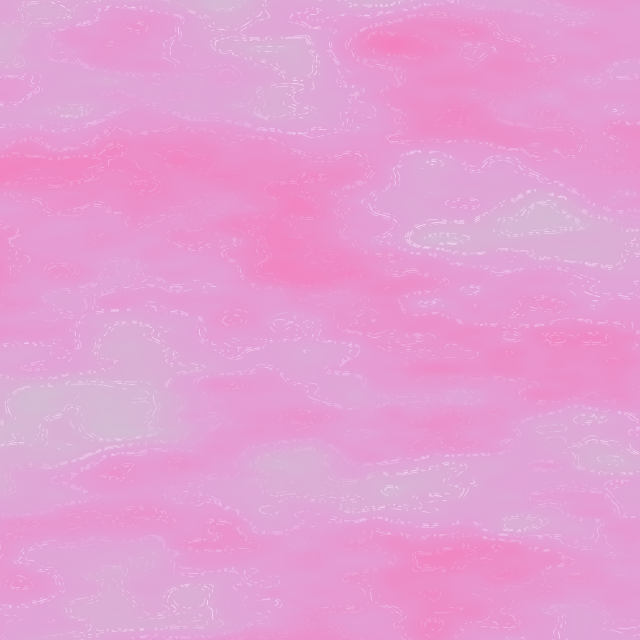
Reproduce this background procedurally as a three.js fragment shader.

```glsl
#define CELLS vec2(4.0, 10.0)
#define GAIN 0.48
#define CONTRAST 1.15
#define LEVEL_STEP 0.14
#define LINE_GAP 0.018
#define LINE_WIDTH 0.0016
#define LINE_OPACITY 0.75
#define DOTS 250.0
#define GREY vec3(0.82, 0.76, 0.83)
#define LILAC vec3(0.89, 0.63, 0.84)
#define PINK vec3(0.97, 0.47, 0.72)
#define PALE vec3(0.98, 0.86, 0.97)

varying vec2 vUv;

float hash(vec2 p) {
  vec3 q = fract(p.xyx * 0.1031);
  q += dot(q, q.yzx + 33.33);
  return fract((q.x + q.y) * q.z);
}

float valueNoise(vec2 p) {
  vec2 cell = floor(p);
  vec2 f = fract(p);
  f = f * f * (3.0 - 2.0 * f);
  float lower = mix(hash(cell), hash(cell + vec2(1.0, 0.0)), f.x);
  float upper = mix(hash(cell + vec2(0.0, 1.0)), hash(cell + 1.0), f.x);
  return mix(lower, upper, f.y);
}

// Layered noise, stretched sideways, centred on 0.5
float cloud(vec2 uv) {
  vec2 p = uv * CELLS + vec2(17.3, 41.6);
  float sum = 0.0;
  float total = 0.0;
  float weight = 1.0;
  for (int i = 0; i < 4; i++) {
    sum += weight * valueNoise(p);
    total += weight;
    weight *= GAIN;
    p = p * 2.0 + vec2(13.7, 29.2);
  }
  return 0.5 + (sum / total - 0.5) * CONTRAST;
}

// Groups of three hairlines along the levels of the field
float contours(float height, float slope) {
  float ink = 0.0;
  for (int i = -1; i <= 1; i++) {
    float level = (height + float(i) * LINE_GAP) / LEVEL_STEP;
    float dist = abs(fract(level) - 0.5) * LEVEL_STEP / slope;
    float strength = i == 0 ? 1.0 : 0.7;
    ink = max(ink, strength * (1.0 - smoothstep(0.0, LINE_WIDTH, dist)));
  }
  return ink;
}

void main() {
  // Height and slope of the field
  float height = cloud(vUv);
  vec2 stepX = vec2(0.001, 0.0);
  vec2 gradient = vec2(cloud(vUv + stepX) - height,
                       cloud(vUv + stepX.yx) - height) / stepX.x;
  float slope = max(length(gradient), 0.6);

  // Soft colour bands
  float t = clamp(height, 0.0, 1.0) * 2.0;
  vec3 color = mix(GREY, LILAC, min(t, 1.0));
  color = mix(color, PINK, max(t - 1.0, 0.0));

  // Broken lines, fading in and out over the plane
  float dots = smoothstep(0.42, 0.7, valueNoise(vUv * DOTS));
  float presence = smoothstep(0.2, 0.8, valueNoise(vUv * CELLS * 1.5 + 91.0));
  float ink = contours(height, slope) * dots * mix(0.3, 1.0, presence);
  ink *= mix(1.1, 0.5, smoothstep(0.25, 0.8, height));

  gl_FragColor = vec4(mix(color, PALE, ink * LINE_OPACITY), 1.0);
}
```
